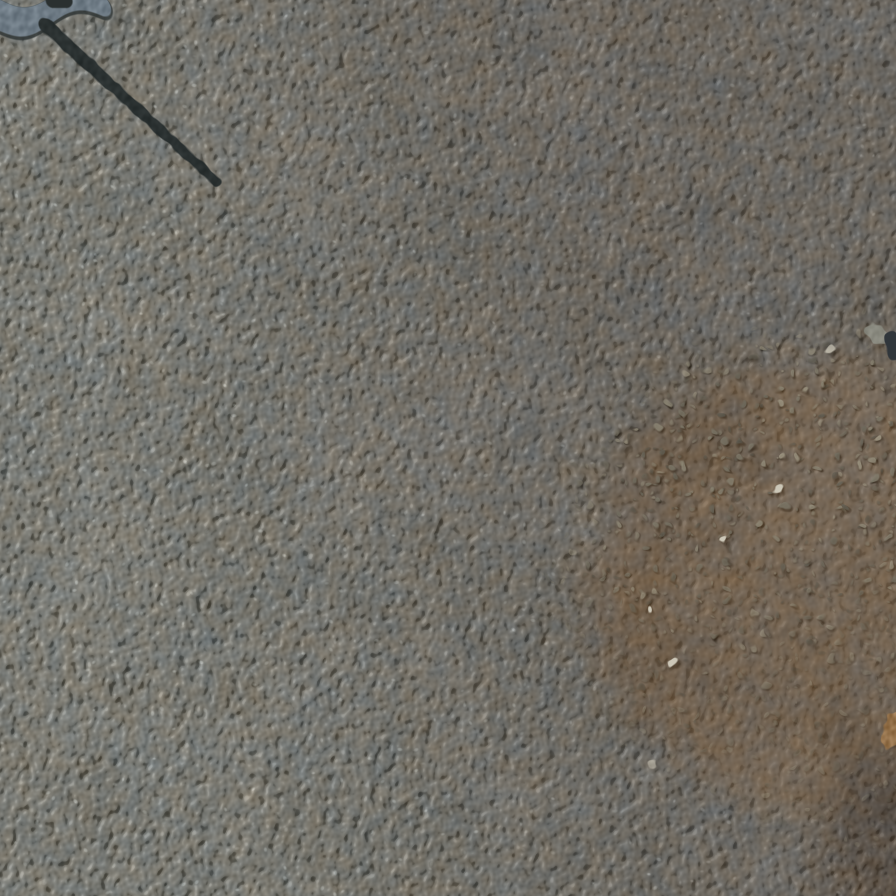
Give the GLSL for this texture, as a WebGL 2 fragment shader.

```glsl
#version 300 es
precision highp float;
// Worn asphalt with a patch of brown, gravelly dirt and a dark stick in a corner.
// Embossed gradient noise makes the grain; hashed cells scatter chips and pebbles;
// distance functions shape the patch, the stick and the few larger objects.

uniform vec2 u_resolution;
out vec4 fragColor;

const vec3 ASPHALT_LEFT = vec3(0.474, 0.474, 0.448);
const vec3 ASPHALT_RIGHT = vec3(0.418, 0.402, 0.376);
const vec3 DIRT = vec3(0.450, 0.392, 0.328);
const vec3 DAMP_SOIL = vec3(0.330, 0.295, 0.260);
const vec3 STICK = vec3(0.165, 0.190, 0.190);
const vec3 BLUE_GREY = vec3(0.430, 0.480, 0.520);
const vec3 PALE_STONE = vec3(0.800, 0.780, 0.720);
const vec3 OCHRE = vec3(0.600, 0.450, 0.280);
const vec3 WARM_COOL = vec3(0.032, 0.002, -0.032);
const vec2 PATCH_CENTER = vec2(0.950, 0.335);
const vec2 PATCH_RADII = vec2(0.300, 0.275);
const float GRAIN_FREQ = 94.0;
const float GRAIN_TILT = 0.30;
const float RELIEF = 0.085;
const float ALBEDO = 0.035;
const vec2 LIGHT_STEP = vec2(-0.0034, 0.0024);

uvec2 pcg(uvec2 v) {
  v = v * 1664525u + 1013904223u;
  v.x += v.y * 1664525u;
  v.y += v.x * 1664525u;
  v ^= v >> 16u;
  v.x += v.y * 1664525u;
  v.y += v.x * 1664525u;
  return v ^ (v >> 16u);
}

vec2 hash2(vec2 cell) {
  return vec2(pcg(uvec2(ivec2(cell) + 4096)) >> 8u) / 16777216.0;
}

mat2 rotation(float a) {
  return mat2(cos(a), sin(a), -sin(a), cos(a));
}

float corner(vec2 cell, vec2 offset) {
  float a = 6.2832 * hash2(cell).x;
  return dot(vec2(cos(a), sin(a)), offset);
}

float gradientNoise(vec2 p) {
  vec2 i = floor(p), f = p - i, e = vec2(1.0, 0.0);
  vec2 s = f * f * f * (f * (f * 6.0 - 15.0) + 10.0);
  return mix(mix(corner(i, f), corner(i + e, f - e), s.x),
             mix(corner(i + e.yx, f - e.yx), corner(i + 1.0, f - 1.0), s.x), s.y);
}

// Grains are slightly taller than wide and lean to one side.
float grainHeight(vec2 uv) {
  vec2 p = rotation(GRAIN_TILT) * uv * vec2(1.15, 0.88) * GRAIN_FREQ;
  return gradientNoise(p) + 0.65 * gradientNoise(rotation(0.9) * p * 1.8 + 37.0);
}

// x: coverage, y: random tone, z: shadow on the side away from the light.
vec3 scatter(vec2 uv, float freq, float chance, float size, float seed) {
  vec2 p = uv * freq, base = floor(p);
  float blur = freq * 1.2 / u_resolution.y;
  vec3 result = vec3(0.0);
  for (int y = -1; y <= 1; y++)
    for (int x = -1; x <= 1; x++) {
      vec2 cell = base + vec2(x, y);
      vec2 place = hash2(cell + seed), look = hash2(cell + seed + 211.0);
      if (look.x > chance) continue;
      float radius = size * mix(0.55, 1.0, look.y);
      mat2 turn = rotation(6.2832 * place.x);
      vec2 d = p - cell - 0.15 - 0.7 * place, stretch = vec2(0.85, 1.2);
      float stone = length(turn * d * stretch) - radius;
      float shade = length(turn * (d - vec2(0.5, -0.6) * radius) * stretch) - radius;
      float cover = 1.0 - smoothstep(-blur, blur, stone);
      if (cover > result.x) result.xy = vec2(cover, fract(look.y * 7.0 + place.y));
      result.z = max(result.z, 1.0 - smoothstep(-blur, 2.0 * blur, shade));
    }
  return result;
}

// Coverage of a line with round ends whose radius runs from ra to rb.
float taper(vec2 p, vec2 a, vec2 b, float ra, float rb) {
  float t = clamp(dot(p - a, b - a) / dot(b - a, b - a), 0.0, 1.0);
  float d = length(p - mix(a, b, t)) - mix(ra, rb, t), w = 1.1 / u_resolution.y;
  return 1.0 - smoothstep(-w, w, d);
}

// Lays shaded gravel over the ground.
vec3 addGravel(vec3 ground, vec3 gravel, float amount) {
  vec3 tone = mix(vec3(0.35, 0.34, 0.30), vec3(0.66, 0.63, 0.55), gravel.y);
  return mix(ground - 0.12 * gravel.z * amount, tone, 0.8 * gravel.x * amount);
}

void main() {
  vec2 uv = gl_FragCoord.xy / u_resolution;
  float broad = gradientNoise(uv * 5.0) + 0.6 * gradientNoise(uv * 13.0 + 9.0);
  float mottle = gradientNoise(uv * 24.0 + 21.0) + 0.8 * gradientNoise(uv * 48.0 + 3.0);

  // Dirt patch with a ragged, soft rim
  vec2 d = uv - PATCH_CENTER;
  d.x += 0.10 * d.y;
  float rim = length(d / PATCH_RADII) + 0.10 * broad + 0.06 * gradientNoise(uv * 38.0);
  float dirt = 1.0 - smoothstep(0.82, 1.10, rim);
  float rightness = smoothstep(0.05, 0.85, uv.x + 0.25 * (uv.y - 0.5) + 0.1 * broad);

  // Ground colour
  vec3 color = mix(mix(ASPHALT_LEFT, ASPHALT_RIGHT, rightness), DIRT, dirt);
  float damp = smoothstep(0.16, 0.04, length((uv - vec2(1.02, 0.04)) * vec2(1.0, 0.8)));
  color = mix(color, DAMP_SOIL, 0.8 * damp);
  color += 0.034 * broad + 0.028 * mottle;
  color += WARM_COOL * (gradientNoise(uv * 58.0 + 70.0) + 0.6 * gradientNoise(uv * 16.0 + 5.0));

  // Grain: slopes, isolated dark pits and glints
  float height = grainHeight(uv);
  float slope = height - grainHeight(uv + LIGHT_STEP);
  float fine = gradientNoise(uv * 200.0 + 11.0);
  float contrast = mix(1.12, 0.78, rightness) * mix(1.0, 0.65, dirt);
  color += contrast * (RELIEF * slope + ALBEDO * (height + fine));
  color -= contrast * 0.09 * smoothstep(0.28, 0.75, -height - 0.3 * slope);
  color += contrast * 0.05 * smoothstep(0.35, 0.9, slope + 0.4 * fine);

  // Bright chips in the asphalt, gravel and pale stones in the dirt
  vec3 chips = scatter(uv, 90.0, 0.20, 0.20, 17.0);
  color += chips.x * (1.0 - dirt) * contrast * mix(0.02, 0.14, chips.y * chips.y) * vec3(0.95, 1.0, 1.02);
  vec2 rough = uv + 0.005 * vec2(gradientNoise(uv * 90.0), gradientNoise(uv * 90.0 + 40.0));
  float gravelArea = 1.0 - smoothstep(0.90, 1.25, rim);
  float dense = gravelArea * mix(0.45, 1.0, smoothstep(0.2, 0.45, uv.y));
  color = addGravel(color, scatter(rough, 105.0, 0.34, 0.27, 59.0), 0.7 * dense);
  color = addGravel(color, scatter(rough, 66.0, 0.30, 0.26, 101.0), dense);
  vec3 pale = scatter(rough, 17.0, 0.10, 0.10, 307.0);
  color = mix(color - 0.10 * pale.z * gravelArea, PALE_STONE, pale.x * gravelArea);

  // Stones and an ochre clod at the right edge
  color = mix(color, vec3(0.54, 0.54, 0.50) + 0.08 * height, taper(rough, vec2(0.972, 0.632), vec2(0.982, 0.624), 0.007, 0.009));
  color = mix(color, vec3(0.19, 0.21, 0.23), taper(rough, vec2(0.994, 0.622), vec2(1.002, 0.610), 0.008, 0.012));
  color = mix(color, OCHRE + 0.18 * height, 0.85 * taper(rough, vec2(0.992, 0.174), vec2(1.004, 0.190), 0.009, 0.017));

  // Blue-grey scrap with dark rims, then the stick
  vec2 bent = uv + vec2(0.0, 0.010 * sin(uv.x * 55.0));
  color = mix(color, STICK, 0.8 * taper(bent, vec2(-0.01, 0.980), vec2(0.112, 0.992), 0.020, 0.014));
  color = mix(color, BLUE_GREY + 0.10 * height, taper(bent, vec2(-0.01, 0.982), vec2(0.112, 0.994), 0.018, 0.012));
  color = mix(color, STICK, taper(uv, vec2(0.060, 1.0), vec2(0.074, 0.998), 0.009, 0.007));
  float stick = taper(mix(uv, rough, 0.4), vec2(0.050, 0.973), vec2(0.242, 0.797), 0.0075, 0.0048);
  color = mix(color, STICK + 0.05 * height, stick);

  fragColor = vec4(clamp(color, 0.0, 1.0), 1.0);
}
```
